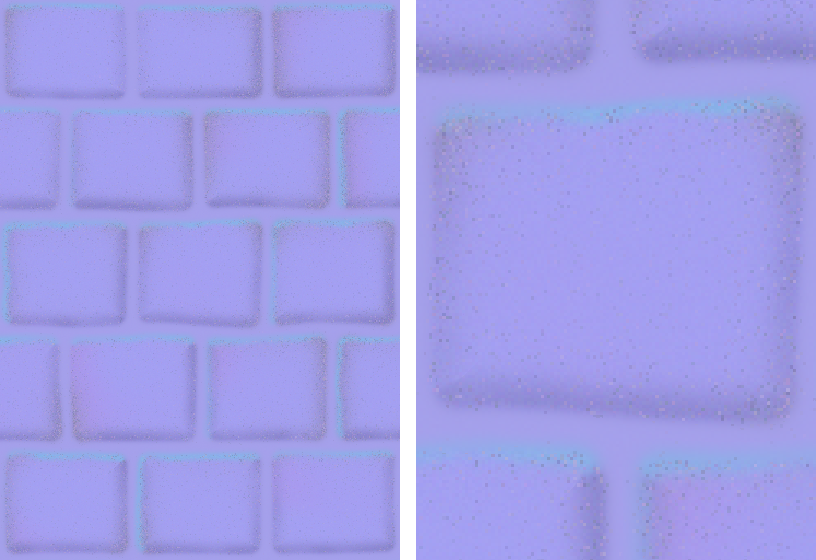
Left, the full canvas; right, a detail of the centre.
Reproduce this texture map procedurally as a WebGL 2 fragment shader.

```glsl
#version 300 es
precision highp float;
// Painted normal-map style brick wall: five staggered courses, three bricks wide.
// Each brick is a rounded-box distance field; its normal picks cyan, dark or plain
// edge strokes, and dusty grain gathers along the rims and corners.

#define BRICKS vec2(3.0, 5.0)
#define ASPECT 0.71484
#define JOINT vec2(0.0092, 0.0106)
#define CORNER 0.020
#define WOBBLE 0.010
#define JITTER 0.025
#define GRAIN_CELLS 512.0
#define GRAIN_AMOUNT 0.50
#define HAZE_WIDTH 0.025
#define HAZE_AMOUNT 0.95

uniform vec2 u_resolution;
out vec4 outColor;

const vec3 BRICK  = vec3(0.640, 0.626, 0.950);
const vec3 MORTAR = vec3(0.645, 0.628, 0.922);
const vec3 CYAN   = vec3(0.535, 0.700, 0.910);
const vec3 SHADE  = vec3(0.535, 0.515, 0.800);
const vec3 DUST   = vec3(0.590, 0.565, 0.760);
const vec3 PINK   = vec3(0.690, 0.570, 0.920);

float hash(vec2 p) {
    vec3 q = fract(vec3(p.xyx) * 0.1031);
    q += dot(q, q.yzx + 33.33);
    return fract((q.x + q.y) * q.z);
}

float noise(vec2 p) {
    vec2 i = floor(p), f = fract(p);
    f = f * f * (3.0 - 2.0 * f);
    return mix(mix(hash(i), hash(i + vec2(1, 0)), f.x),
               mix(hash(i + vec2(0, 1)), hash(i + vec2(1, 1)), f.x), f.y);
}

float band(float x, float width) {
    return exp(-x * x / (width * width));
}

// Horizontal place of an upright joint, in brick widths, wrapping across the wall.
float jointX(float index, float row) {
    return index + JITTER * (hash(vec2(mod(index, BRICKS.x), row + 7.0)) - 0.5);
}

void main() {
    vec2 uv = gl_FragCoord.xy / u_resolution;
    vec2 p = uv * vec2(ASPECT, 1.0);
    vec2 cellSize = vec2(ASPECT, 1.0) / BRICKS;

    // Hand-drawn waviness and the slight rise of the upper courses.
    vec2 wave = vec2(noise(p * 9.0 + 3.0), noise(p * 7.0 + 21.0)) - 0.5;
    vec2 cell = (uv + WOBBLE * wave) * BRICKS;
    cell.y -= 0.08 * sin(3.14159 * uv.y * uv.y);

    // Find the brick and its side joints.
    float row = floor(cell.y);
    float x = cell.x - 0.5 * mod(row, 2.0);
    float col = floor(x);
    col += step(jointX(col + 1.0, row), x) - step(x, jointX(col, row));
    float left = jointX(col, row), right = jointX(col + 1.0, row);
    vec2 id = vec2(mod(col, BRICKS.x), row);

    // Rounded box: d is negative inside, n points to the nearest rim.
    vec2 q = vec2(x - 0.5 * (left + right), cell.y - row - 0.5) * cellSize;
    vec2 halfSize = 0.5 * vec2(right - left, 1.0) * cellSize - JOINT;
    vec2 k = abs(q) - halfSize + CORNER;
    vec2 outer = max(k, 0.0);
    float d = length(outer) + min(max(k.x, k.y), 0.0) - CORNER;
    vec2 axis = k.x > k.y ? vec2(1, 0) : vec2(0, 1);
    vec2 n = sign(q) * (dot(outer, outer) > 0.0 ? normalize(outer + 1e-5) : axis);
    float inside = smoothstep(0.003, -0.004, d);

    // Base paint: faint pink clouds towards the left of the brick.
    float cloud = noise(p * 8.0 + 40.0);
    float brush = noise(p * vec2(26.0, 22.0) + 11.0);
    vec3 color = mix(MORTAR, BRICK, inside);
    float leftness = smoothstep(0.2, -1.0, q.x / halfSize.x);
    float pinkness = smoothstep(0.5, 0.95, cloud) * (0.08 + 0.45 * leftness);
    color = mix(color, PINK, pinkness * inside);

    // Dusty haze: wide and soft, strongest at sides and corners, patchy.
    float patchy = smoothstep(0.2, 0.8, noise(p * 8.0 + 60.0));
    vec2 reach = clamp(abs(q) / halfSize, 0.0, 1.0);
    float corner = smoothstep(0.45, 1.0, reach.x) * (0.4 + 0.6 * reach.y * reach.y);
    float rim = exp(-abs(d + 0.003) / (d > -0.003 ? 0.004 : HAZE_WIDTH));
    float haze = rim * (0.22 + 0.78 * corner) * (0.25 + 1.0 * patchy);
    color = mix(color, DUST, clamp(haze * HAZE_AMOUNT, 0.0, 0.9));

    // Broad dark strokes below, and on some sides.
    float under = smoothstep(0.2, 0.9, -n.y);
    float side = smoothstep(0.4, 0.95, n.x) * (0.15 + 0.8 * hash(id + 5.0))
               + smoothstep(0.4, 0.95, -n.x) * 0.4 * hash(id + 15.0);
    float dark = band(d + 0.006, d > -0.006 ? 0.006 : 0.014) * (under * 0.85 + side);
    color = mix(color, SHADE, clamp(dark * (0.45 + 0.7 * brush), 0.0, 1.0));

    // Thin cyan strokes above, and on the left of some bricks.
    float over = smoothstep(0.35, 0.9, n.y) * (0.35 + 0.7 * brush);
    float lit = smoothstep(0.35, 0.9, -n.x) * smoothstep(0.5, 0.8, hash(id + 31.0)) * 0.8;
    float stroke = band(d + 0.002 + 0.007 * (brush - 0.5), 0.0048 + 0.004 * cloud);
    color = mix(color, CYAN, clamp(stroke * (over + lit), 0.0, 1.0));

    // Fine grain: dense in the haze, sparse on the face, nearly grey.
    vec2 g = floor(p * GRAIN_CELLS);
    float density = haze + inside * (0.06 + 0.08 * cloud);
    float speck = step(hash(g + 0.5), density * GRAIN_AMOUNT);
    vec3 tint = vec3(hash(g + 101.0), hash(g + 211.0), hash(g + 307.0));
    vec3 tone = mix(vec3(tint.x), tint, 0.3);
    vec3 grain = mix(vec3(0.47, 0.45, 0.60), vec3(0.76, 0.71, 0.90), tone);
    color = mix(color, grain, speck * (0.18 + 0.32 * rim));
    color += (tint - 0.5) * (0.006 + 0.018 * inside * (0.4 + rim));

    outColor = vec4(clamp(color, 0.0, 1.0), 1.0);
}
```
